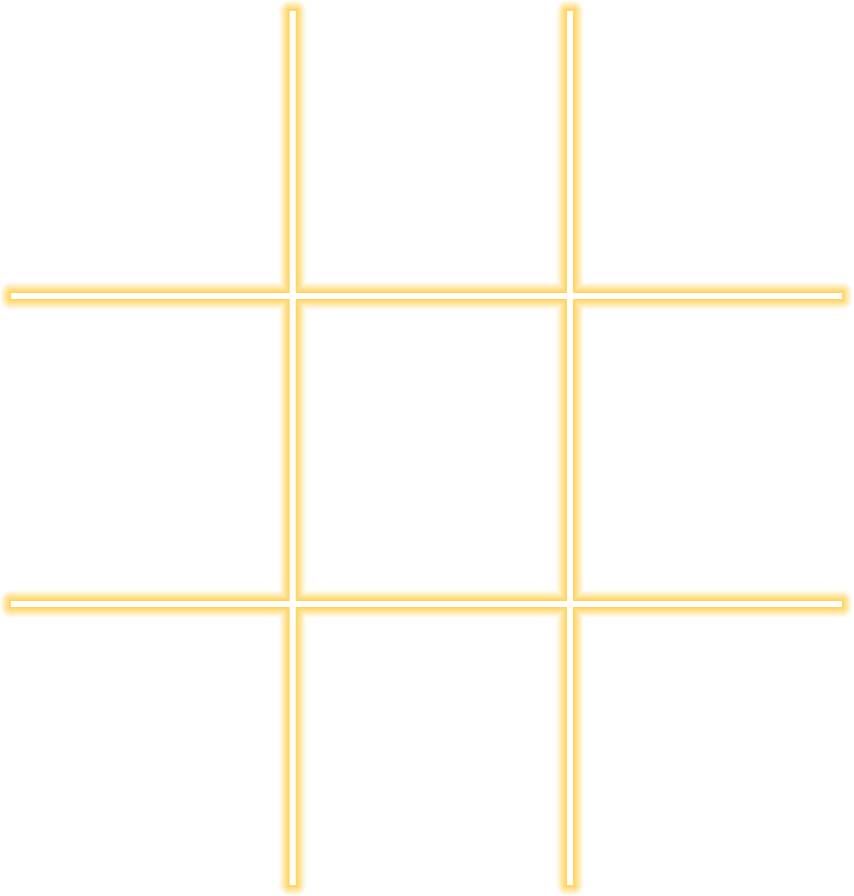
Give the GLSL for this background, as a Shadertoy shader.

```glsl
const float ASPECT = 488.0 / 512.0;
const vec2 COLUMNS = vec2(0.3266, 0.6362);   // x of the upright bars
const vec2 ROWS = vec2(0.3259, 0.6697);      // y of the level bars
const float MARGIN = 0.0120;                 // gap between bar ends and canvas
const float RIGHT_MARGIN = 0.0135;
const float HALF_WIDTH = 0.0034;
const float GLOW_REACH = 0.0122;
const vec3 PAPER = vec3(1.0);
const vec3 GLOW_COLOR = vec3(1.0, 0.82, 0.34);

// Signed distance to a box given by two opposite corners
float boxDistance(vec2 p, vec2 low, vec2 high) {
    vec2 q = abs(p - 0.5 * (low + high)) - 0.5 * (high - low);
    return length(max(q, 0.0)) + min(max(q.x, q.y), 0.0);
}

// Signed distance to the four crossing bars
float gridDistance(vec2 p) {
    float d = 1.0;
    for (int i = 0; i < 2; i++) {
        float x = COLUMNS[i];
        float y = ROWS[i];
        d = min(d, boxDistance(p, vec2(x - HALF_WIDTH, MARGIN),
                                  vec2(x + HALF_WIDTH, 1.0 - MARGIN)));
        d = min(d, boxDistance(p, vec2(MARGIN, y - HALF_WIDTH),
                                  vec2(ASPECT - RIGHT_MARGIN, y + HALF_WIDTH)));
    }
    return d;
}

void mainImage(out vec4 fragColor, in vec2 fragCoord) {
    vec2 p = fragCoord / iResolution.xy * vec2(ASPECT, 1.0);
    float pixel = 1.0 / iResolution.y;
    float d = gridDistance(p);

    // Glow fades outward; the bar itself stays blank
    float fade = 1.0 - clamp(d / GLOW_REACH, 0.0, 1.0);
    float outside = smoothstep(-0.5 * pixel, 0.5 * pixel, d);
    fragColor = vec4(mix(PAPER, GLOW_COLOR, fade * outside), 1.0);
}
```
